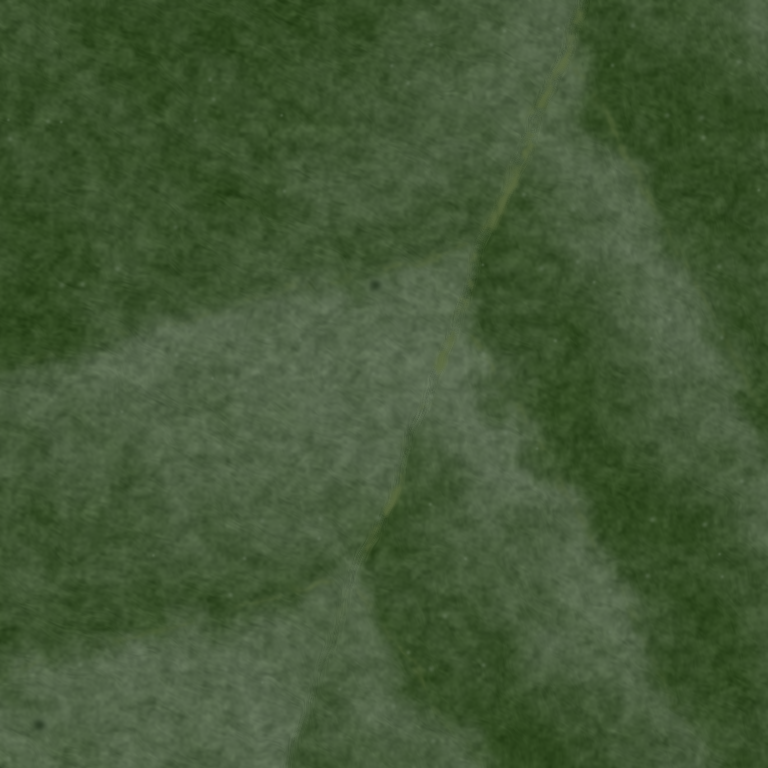
Give the GLSL for this texture, as a Shadertoy shader.

```glsl
// Close-up of a dark green leaf: slanted midrib, faint side veins, patchy sheen and fine wrinkles.

const vec3 DEEP_GREEN = vec3(0.187, 0.284, 0.125);
const vec3 GREY_SHEEN = vec3(0.345, 0.412, 0.310);
const vec3 VEIN_GREEN = vec3(0.365, 0.430, 0.250);
const vec3 SPECK_PALE = vec3(0.46, 0.53, 0.43);
const vec3 PIT_DARK = vec3(0.12, 0.19, 0.10);

float hash(vec2 p) {
    vec3 q = fract(vec3(p.xyx) * 0.1031);
    q += dot(q, q.yzx + 33.33);
    return fract((q.x + q.y) * q.z);
}

float noise(vec2 p) {
    vec2 i = floor(p), f = fract(p);
    f = f * f * (3.0 - 2.0 * f);
    return mix(mix(hash(i), hash(i + vec2(1, 0)), f.x),
               mix(hash(i + vec2(0, 1)), hash(i + vec2(1, 1)), f.x), f.y);
}

// Layered noise, roughly -0.5 to 0.5
float fbm(vec2 p, int octaves) {
    float sum = 0.0, amp = 0.5;
    for (int i = 0; i < octaves; i++) {
        sum += amp * (noise(p) - 0.5);
        p = mat2(1.6, 1.2, -1.2, 1.6) * p + 17.3;
        amp *= 0.55;
    }
    return sum * 1.3;
}

mat2 rotation(float a) {
    return mat2(cos(a), sin(a), -sin(a), cos(a));
}

// Soft ridge around a line at the given distance
float ridge(float dist, float width) {
    return exp(-dist * dist / (width * width));
}

// Fine wrinkles, stretched along the given direction
float wrinkles(vec2 p, float angle) {
    vec2 q = rotation(-angle) * p;
    q.y += 0.016 * fbm(p * 30.0, 2);
    return fbm(q * vec2(42.0, 88.0), 3);
}

// Scattered soft dots; density is the share of filled cells
float specks(vec2 p, float cells, float radius, float density) {
    vec2 id = floor(p * cells);
    vec2 centre = 0.3 + 0.4 * vec2(hash(id + 3.1), hash(id + 8.7));
    float size = radius * mix(0.6, 1.2, hash(id + 5.9));
    float dist = length(fract(p * cells) - centre);
    return step(hash(id), density) * ridge(dist, size);
}

// Sheen between veins: starts softly at one vein, fades before the next
float sheenBand(float phase, float cutoff, float softness, float onset) {
    float t = fract(phase + 0.4 * onset);
    float rise = smoothstep(0.0, onset, t);
    float fall = 1.0 - smoothstep(cutoff - softness, cutoff + softness, t);
    float carry = 1.0 - smoothstep(cutoff - softness, cutoff + softness, 1.0);
    return mix(carry, fall, rise);
}

// Distance from the nearest side vein, for a phase repeating once per vein
float veinDistance(float phase, float spacing) {
    return abs(phase - round(phase)) * spacing / 1.16;
}

void mainImage(out vec4 fragColor, in vec2 fragCoord) {
    vec2 uv = fragCoord / iResolution.xy;
    vec2 warp = vec2(fbm(uv * 8.0, 4), fbm(uv * 8.0 + 40.0, 4));
    vec2 p = uv + 0.03 * warp;

    // Signed offset from the midrib: negative on the left blade
    float side = p.x - (0.375 + 0.38 * p.y);
    float reach = abs(side);
    float rightBlade = smoothstep(-0.012, 0.012, side);

    // Phases that count the side veins downward on each blade
    float leftPhase = (0.69 - p.y - 0.30 * reach) / 0.44;
    float rightPhase = (0.94 - p.y - reach - 0.15 * reach * reach) / 0.345;

    // Sheen with ragged borders, weaker in the uppermost cells
    float ragged = 0.22 * fbm(uv * 13.0 + 21.0, 5);
    float leftSheen = sheenBand(leftPhase + ragged, max(0.98 - reach, 0.45), 0.32, 0.16);
    leftSheen *= mix(1.0 - smoothstep(0.04, 0.40, reach), 1.0, smoothstep(-0.1, 0.05, leftPhase));
    float rightSheen = sheenBand(rightPhase + 1.2 * ragged, 0.50, 0.30, 0.18);
    rightSheen *= mix(0.6, 1.0, smoothstep(-0.1, 0.1, rightPhase));
    float sheen = mix(leftSheen, rightSheen, rightBlade);
    float patches = fbm(uv * 5.0 + 9.0, 3);
    float blotches = fbm(rotation(0.7) * uv * vec2(15.0, 24.0) + 3.0, 4);
    sheen = 0.16 + 0.67 * sheen + 0.50 * patches + 0.36 * blotches;

    // Wrinkles lit from the upper left, plus a fine grain
    float angle = mix(-0.55, -0.85, rightBlade);
    vec2 lightStep = vec2(-0.0035, 0.0045);
    float relief = wrinkles(p, angle) - wrinkles(p + lightStep, angle);
    float mottle = fbm(uv * 60.0, 3);
    float grain = noise(uv * 165.0) - 0.5;
    sheen += 0.20 * mottle;

    vec3 color = mix(DEEP_GREEN, GREY_SHEEN, clamp(sheen, 0.0, 1.06));
    color += vec3(0.95, 1.0, 0.85) * (0.085 * relief + 0.065 * mottle + 0.044 * grain);

    // Pale veins broken into dashes; the midrib fades toward the bottom
    float dashes = smoothstep(-0.22, 0.25, fbm(uv * 45.0 + 4.0, 3));
    float jitter = 0.009 * fbm(uv * 55.0 + 31.0, 2);
    float midrib = ridge(side + jitter, 0.0075) * smoothstep(0.14, 0.36, p.y);
    float leftVein = ridge(veinDistance(leftPhase, 0.44) + jitter, 0.005) * step(-0.5, leftPhase);
    float rightVein = ridge(veinDistance(rightPhase, 0.345) + jitter, 0.0045) * step(-0.5, rightPhase);
    float sideVein = mix(leftVein, rightVein, rightBlade) * max(1.0 - 1.3 * reach, 0.25);
    color = mix(color, VEIN_GREEN, dashes * max(0.8 * midrib, 0.5 * sideVein));

    // Pale specks, and rare dark pits with a light rim
    color = mix(color, SPECK_PALE, 0.38 * specks(uv, 42.0, 0.14, 0.045));
    color = mix(color, SPECK_PALE, 0.5 * specks(uv - vec2(0.005, 0.002), 9.0, 0.09, 0.03));
    color = mix(color, PIT_DARK, 0.75 * specks(uv, 9.0, 0.07, 0.03));

    fragColor = vec4(clamp(color, 0.0, 1.0), 1.0);
}
```
